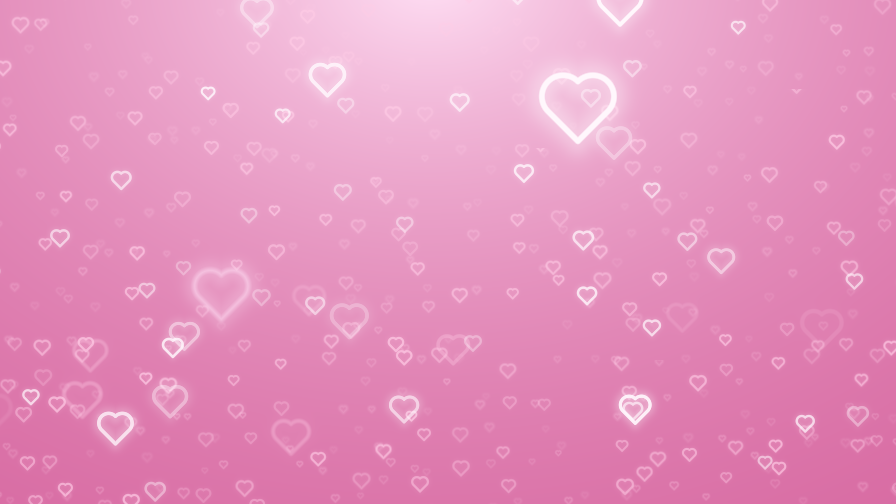
Give the GLSL for this background, as a WebGL 2 fragment shader.

```glsl
#version 300 es
precision highp float;
// Glowing outlined hearts of many sizes drifting over a soft pink gradient.

uniform vec2 u_resolution;
out vec4 fragColor;

const vec3 DEEP_PINK = vec3(0.805, 0.295, 0.55);
const vec3 PALE_PINK = vec3(1.0, 0.88, 0.96);
const vec3 BLUSH = vec3(1.0, 0.80, 0.90);
const vec3 WHITE = vec3(1.0, 0.97, 0.99);

vec3 hash3(vec2 p) {
    vec3 q = fract(vec3(p.xyx) * vec3(0.1031, 0.1030, 0.0973));
    q += dot(q, q.yxz + 33.33);
    return fract((q.xxy + q.yzz) * q.zyx);
}

float dot2(vec2 v) { return dot(v, v); }

// Signed distance to a heart centred on the origin, scaled to a given width.
float heartDistance(vec2 p, float width) {
    float scale = width / 1.2;
    vec2 q = vec2(abs(p.x), p.y) / scale + vec2(0.0, 0.55);
    if (q.x + q.y > 1.0) return (length(q - vec2(0.25, 0.75)) - 0.3536) * scale;
    float d = min(dot2(q - vec2(0.0, 1.0)), dot2(q - 0.5 * max(q.x + q.y, 0.0)));
    return sqrt(d) * sign(q.x - q.y) * scale;
}

// Outline with a faint fill and a halo; soft is the edge blur.
float glowingHeart(vec2 p, float width, float stroke, float soft, float glow) {
    float blur = max(soft, 0.75 / u_resolution.y);
    float d = heartDistance(p, width);
    float line = 1.0 - smoothstep(stroke - blur, stroke + blur, abs(d));
    float fill = 0.13 * (1.0 - smoothstep(-blur, blur, d));
    float halo = glow * exp(-dot2(vec2(d / (0.22 * width), 0.0)));
    return max(line, fill + halo * (1.0 - fill));
}

// Hearts scattered on a jittered grid; returns their joint coverage.
float heartLayer(vec2 p, float cell, float width, float density,
                 float soft, float glow, float seed) {
    vec2 home = floor(p / cell);
    float clear = 1.0;
    for (int j = -1; j <= 1; j++) {
        for (int i = -1; i <= 1; i++) {
            vec2 id = home + vec2(i, j);
            vec3 place = hash3(id + seed);
            vec3 look = hash3(id + seed + 57.3);
            if (place.z > density) continue;
            vec2 center = (id + 0.05 + 0.9 * place.xy) * cell;
            float size = width * mix(0.75, 1.25, look.x);
            float strength = mix(0.35, 1.0, look.y);
            float stroke = 0.0012 + 0.042 * size;
            float blur = soft * mix(0.5, 1.5, look.z);
            clear *= 1.0 - strength * glowingHeart(p - center, size, stroke, blur, glow);
        }
    }
    return 1.0 - clear;
}

void main() {
    vec2 p = gl_FragCoord.xy / u_resolution.y;
    float aspect = u_resolution.x / u_resolution.y;

    // Light falling from the top centre
    vec2 toLight = (p - vec2(0.48 * aspect, 1.05)) * vec2(0.75, 1.0);
    vec3 color = mix(DEEP_PINK, PALE_PINK, exp(-1.2 * length(toLight)));

    // Distant specks and small hearts, thinner towards the top
    float crowd = mix(1.15, 0.65, p.y);
    float specks = heartLayer(p, 0.052, 0.013, 0.45 * crowd, 0.0035, 0.1, 11.0);
    float faint = heartLayer(p, 0.24, 0.068, 0.28 * crowd, 0.003, 0.1, 83.0);
    float small = heartLayer(p, 0.075, 0.025, 0.55 * crowd, 0.002, 0.15, 29.0);
    color = mix(color, BLUSH, 0.35 * specks);
    color = mix(color, BLUSH, 0.40 * faint);
    color = mix(color, BLUSH, 0.75 * small);

    // Crisp nearer hearts
    float crisp = heartLayer(p, 0.15, 0.033, 0.45, 0.0008, 0.15, 41.0);
    float bright = heartLayer(p, 0.30, 0.058, 0.50, 0.0008, 0.28, 67.0);
    color = mix(color, WHITE, 0.9 * crisp);
    color = mix(color, WHITE, bright);

    // Large foreground hearts: one sharp, one cut by the top edge, one blurred
    float sharp = glowingHeart(p - vec2(0.645 * aspect, 0.785), 0.142, 0.0065, 0.003, 0.35);
    float cut = glowingHeart(p - vec2(0.692 * aspect, 0.99), 0.085, 0.0045, 0.002, 0.3);
    float blurred = glowingHeart(p - vec2(0.247 * aspect, 0.415), 0.105, 0.006, 0.011, 0.35);
    color = mix(color, WHITE, max(sharp, cut));
    color = mix(color, PALE_PINK, 0.7 * blurred);

    fragColor = vec4(color, 1.0);
}
```
